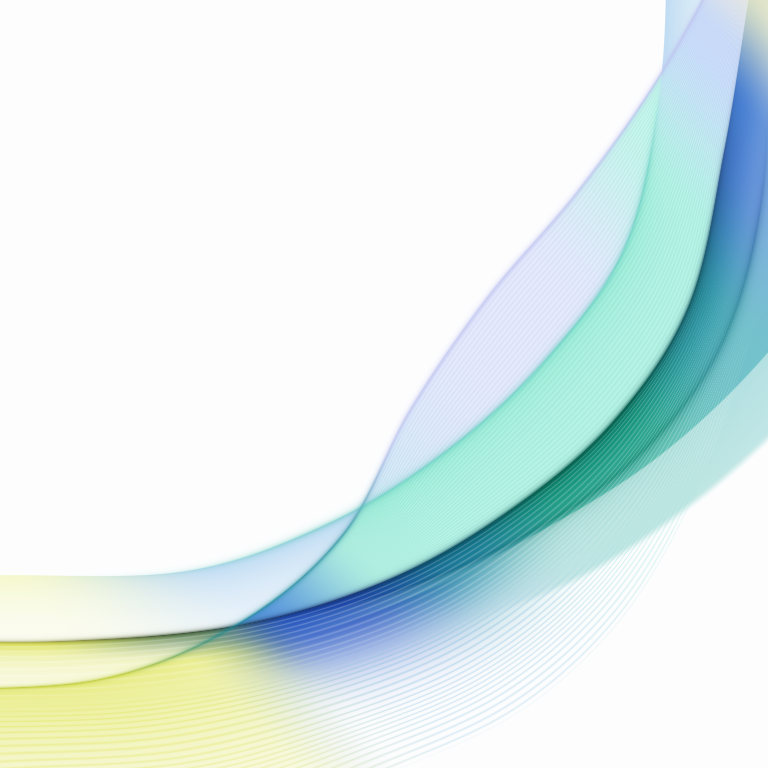
Give the GLSL for this background, as a WebGL 2 fragment shader.

```glsl
#version 300 es
precision highp float;
// Translucent silk ribbons sweeping from yellow through blue and teal on white.
uniform vec2 u_resolution;
out vec4 fragColor;

// Smooth cubic profile through nine evenly spaced heights, u in 0..2.
float profile(float u, float k[9]) {
  float s = clamp(u * 4.0, 0.0, 7.999);
  int i = int(s);
  float t = s - float(i), p1 = k[i], p2 = k[i + 1];
  float p0 = i > 0 ? k[i - 1] : 2.0 * p1 - p2;
  float p3 = i < 7 ? k[i + 2] : 2.0 * p2 - p1;
  return p1 + 0.5 * t * (p2 - p0 + t * (2.0 * p0 - 5.0 * p1 + 4.0 * p2 - p3
       + t * (3.0 * (p1 - p2) + p3 - p0)));
}

float edge(float d) {
  float w = 1.4 / u_resolution.y;
  return smoothstep(-w, w, d);
}

float stroke(float d, float w) { return exp(-abs(d) / w); }

float waves(float t, float count) { return 0.5 + 0.5 * cos(6.28318 * count * t); }

// Saturated colour along the sweep.
vec3 deepColor(float u) {
  vec3 c = mix(vec3(0.86, 0.88, 0.25), vec3(0.36, 0.52, 0.32), smoothstep(0.2, 0.43, u));
  c = mix(c, vec3(0.10, 0.30, 0.75), smoothstep(0.42, 0.58, u));
  c = mix(c, vec3(0.05, 0.50, 0.64), smoothstep(0.65, 0.88, u));
  c = mix(c, vec3(0.02, 0.61, 0.50), smoothstep(0.85, 1.1, u));
  c = mix(c, vec3(0.12, 0.60, 0.66), smoothstep(1.25, 1.5, u));
  c = mix(c, vec3(0.22, 0.46, 0.82), smoothstep(1.5, 1.75, u));
  return mix(c, vec3(0.86, 0.88, 0.76), smoothstep(1.82, 2.0, u));
}

void main() {
  vec2 p = gl_FragCoord.xy / u_resolution;
  float u = p.x + p.y, v = p.x - p.y;   // along and across the diagonal

  // Signed offsets from each guiding curve, positive to the lower right.
  float spine = v - profile(u, float[9](-0.334, -0.08, 0.128, 0.261, 0.329, 0.348, 0.295, 0.137, -0.045));
  float crest = v - profile(u, float[9](-0.2, 0.018, 0.123, 0.143, 0.068, 0.022, 0.002, -0.04, -0.11));
  float fold = v - profile(u, float[9](-0.5, -0.252, -0.013, 0.111, 0.169, 0.178, 0.132, -0.03, -0.26));
  float seam = v - profile(u, float[9](-0.334, -0.09, 0.13, 0.287, 0.385, 0.425, 0.385, 0.238, 0.0));
  float hem = v - profile(u, float[9](-0.3, -0.03, 0.18, 0.31, 0.392, 0.45, 0.461, 0.43, 0.36));
  float veil = v - profile(u, float[9](-0.13, 0.09, 0.272, 0.402, 0.509, 0.561, 0.575, 0.56, 0.52));
  float fan = v - profile(u, float[9](0.2, 0.4, 0.51, 0.6, 0.612, 0.549, 0.435, 0.3, 0.1));
  float below = edge(spine), above = 1.0 - below;
  float inCrest = edge(crest), inFold = edge(fold);
  vec3 yellow = vec3(0.87, 0.89, 0.28);
  vec3 deep = deepColor(u);

  // White ground with a faint upright panel in the top corner.
  vec3 col = vec3(0.993, 0.994, 0.996);
  col = mix(col, vec3(0.94, 0.975, 0.97), 0.7 * edge(p.x - 0.867) * (1.0 - inCrest));

  // Pale mist on the left.
  vec3 mist = mix(vec3(0.96, 0.97, 0.78), vec3(0.73, 0.85, 0.95), smoothstep(0.25, 0.55, u));
  float mistFill = inFold * (1.0 - inCrest) * above;
  col = mix(col, mist, mistFill * (0.8 * exp(-max(fold, 0.0) * 11.0) + 0.12));

  // Upper ribbon: lavender outside the fold, mint inside.
  vec3 lavender = mix(vec3(0.79, 0.90, 0.95), vec3(0.88, 0.90, 0.98), smoothstep(0.75, 1.15, u));
  lavender = mix(lavender, vec3(0.75, 0.95, 0.91), smoothstep(1.35, 1.7, u));
  vec3 mint = mix(vec3(0.36, 0.60, 0.88), vec3(0.70, 0.94, 0.89), smoothstep(0.52, 0.76, u));
  mint = mix(mint, vec3(0.79, 0.86, 0.98), smoothstep(1.6, 1.88, u));
  mint = mix(mint, vec3(0.92, 0.92, 0.90), smoothstep(1.88, 2.0, u));
  mint = mix(mint, vec3(0.54, 0.90, 0.80),
             0.6 * exp(-max(fold, 0.0) * 18.0) * smoothstep(0.65, 0.85, u) * (1.0 - smoothstep(1.5, 1.75, u)));
  vec3 silk = mix(lavender, mint, inFold);
  float width = crest - spine;
  float threads = waves(crest / max(width, 0.01), 42.0) * smoothstep(0.05, 0.2, width);
  silk += 0.035 * (threads - 0.4);
  col = mix(col, silk, inCrest * above);

  // Lower ribbon: solid on the right, dissolving on the left.
  float right = smoothstep(0.78, 1.08, u), left = 1.0 - smoothstep(0.38, 0.54, u);
  float depth = max(spine, 0.0);
  float solid = (1.0 - edge(hem)) * (0.92 - 0.22 * smoothstep(0.0, 0.12, depth));
  float sheer = edge(hem) * (1.0 - smoothstep(-0.012, 0.006, veil)) * (0.34 - 0.6 * max(hem, 0.0));
  float soft = 0.95 * exp(-64.0 * depth * depth);
  float glaze = mix(0.75 * exp(-depth * 28.0) + 0.15, 0.66 * exp(-max(crest, 0.0) * 4.5), inCrest);
  float body = mix(mix(soft, glaze, left), solid + sheer, right);
  vec3 tone = mix(deep, yellow, left * smoothstep(0.015, 0.07, depth));
  tone = mix(tone, vec3(0.18, 0.70, 0.68), 0.6 * right * edge(hem));
  col = mix(col, tone, below * clamp(body, 0.0, 1.0));

  // Glow and shade where the lower ribbon overlaps itself.
  float middle = smoothstep(0.5, 0.8, u) * (1.0 - smoothstep(1.65, 1.9, u));
  col = mix(col, vec3(0.62, 0.87, 0.88), 0.3 * below * middle * edge(seam) * (1.0 - edge(hem)));
  col = mix(col, deep * 0.78, 0.55 * below * middle * stroke(seam, 0.008));
  col = mix(col, deep * 0.62, 0.65 * below * middle * exp(-depth / 0.028));

  // Fan of fine threads spreading toward the bottom.
  float t = spine / max(spine - fan, 0.01);
  float inFan = below * (1.0 - edge(fan - 0.003)) * (1.0 - smoothstep(1.3, 1.65, u));
  float lines = pow(waves(t + 0.012 * sin(t * 17.0), 34.0), 3.0);
  vec3 thread = mix(yellow, vec3(0.43, 0.70, 0.85), smoothstep(0.3, 0.65, u));
  thread = mix(thread, vec3(0.42, 0.82, 0.80), smoothstep(0.85, 1.15, u));
  float outside = smoothstep(-0.08, 0.02, veil);
  col = mix(col, mix(vec3(1.0), thread, outside), inFan * lines * mix(0.2, 0.42 - 0.22 * t, outside));

  // Crisp outlines of the main folds.
  float spineInk = (1.0 - smoothstep(1.5, 1.95, u)) * mix(0.55, 0.9, smoothstep(0.15, 0.4, u));
  col = mix(col, deep * 0.55, spineInk * stroke(spine, 0.004));
  vec3 crestInk = mix(vec3(0.70, 0.76, 0.12), vec3(0.08, 0.52, 0.58), smoothstep(0.25, 0.5, u));
  crestInk = mix(crestInk, vec3(0.72, 0.74, 0.93), smoothstep(0.72, 0.95, u));
  col = mix(col, crestInk, 0.75 * stroke(crest, 0.0035));
  float foldInk = smoothstep(0.3, 0.75, u) * (1.0 - smoothstep(1.6, 1.77, u));
  col = mix(col, vec3(0.32, 0.76, 0.72), 0.55 * foldInk * above * stroke(fold, 0.005));

  fragColor = vec4(clamp(col, 0.0, 1.0), 1.0);
}
```
